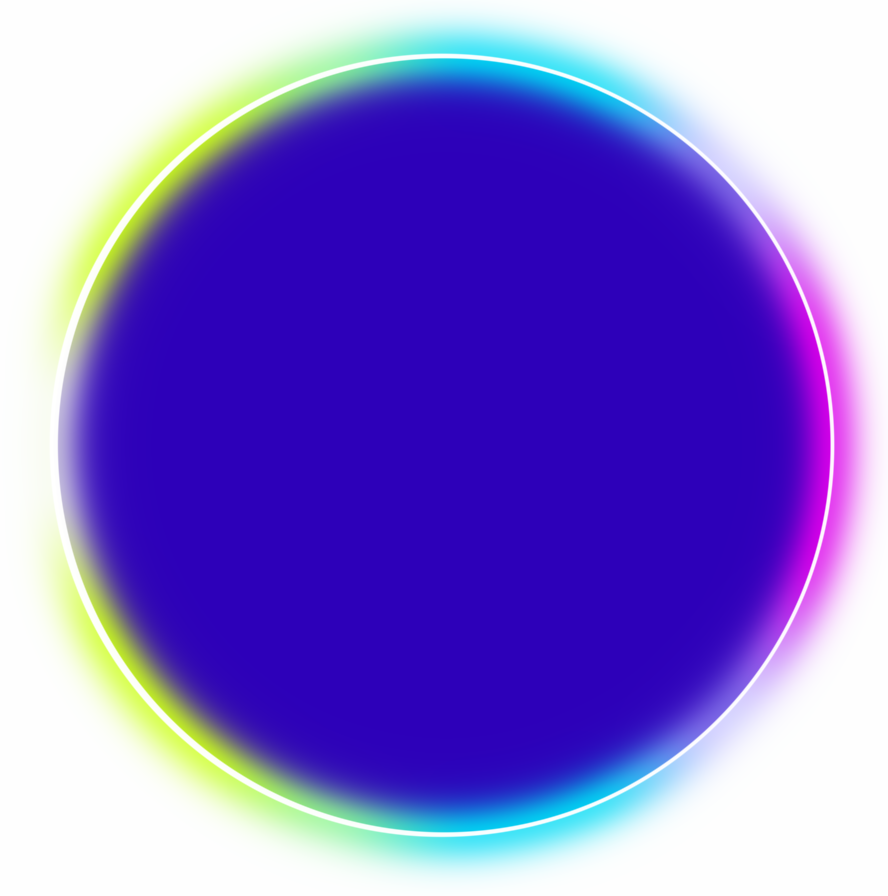
Reproduce this background procedurally as a Shadertoy shader.

```glsl
// A deep indigo disc inside a thin white neon ring with a rainbow halo on white.

const vec3 PAPER   = vec3(0.995, 0.997, 0.997);
const vec3 INDIGO  = vec3(0.176, 0.0, 0.725);
const vec3 MAGENTA = vec3(0.86, 0.0, 0.92);
const vec3 LAVENDER = vec3(0.66, 0.64, 1.0);
const vec3 CYAN    = vec3(0.0, 0.86, 0.96);
const vec3 MINT    = vec3(0.55, 0.96, 0.58);
const vec3 LIME    = vec3(0.80, 1.0, 0.10);
const vec3 PALE    = vec3(0.96, 0.98, 0.91);

const vec2 CENTER = vec2(-0.001, 0.003);
const float RADIUS = 0.4345;

// Bell-shaped falloff, one at zero distance.
float bell(float dist, float width) {
    float t = dist / width;
    return exp(-t * t);
}

// Neon hue from the right (0) over the top or bottom (0.5) to the left (1).
vec3 neonHue(float turn) {
    vec3 hue = mix(MAGENTA, LAVENDER, smoothstep(0.08, 0.25, turn));
    hue = mix(hue, CYAN, smoothstep(0.25, 0.38, turn));
    hue = mix(hue, MINT, smoothstep(0.47, 0.60, turn));
    hue = mix(hue, LIME, smoothstep(0.58, 0.72, turn));
    return mix(hue, PALE, smoothstep(0.83, 0.97, turn));
}

// Glow strength, softened where the lavender and pale arcs lie.
float neonStrength(float turn) {
    float lavenderDip = 0.35 * bell(turn - 0.24, 0.07);
    float paleDip = 0.22 * smoothstep(0.82, 1.0, turn);
    return 0.92 - lavenderDip - paleDip;
}

// Indigo disc lit from its rim.
vec3 innerDisc(float depth, vec3 hue, float strength) {
    float glow = strength * bell(depth, 0.031);
    float tint = 0.10 * bell(depth, 0.055);
    return mix(INDIGO, hue, clamp(glow + tint * (1.0 - glow), 0.0, 1.0));
}

// Light spilling outward over the paper.
vec3 outerHalo(float dist, vec3 hue, float strength) {
    float glow = 0.82 * strength * bell(dist, 0.033);
    return mix(PAPER, hue, glow);
}

void mainImage(out vec4 fragColor, in vec2 fragCoord) {
    vec2 p = (fragCoord - 0.5 * iResolution.xy) / iResolution.y - CENTER;
    float pixel = 1.0 / iResolution.y;
    float dist = length(p) - RADIUS;
    float turn = atan(abs(p.y), p.x + 1e-6) / 3.14159265;

    // Disc and halo share the hue of their direction.
    vec3 hue = neonHue(turn);
    float strength = neonStrength(turn);
    vec3 disc = innerDisc(max(-dist, 0.0), hue, strength);
    vec3 halo = outerHalo(max(dist, 0.0), hue, strength);
    vec3 color = mix(disc, halo, smoothstep(-pixel, pixel, dist));

    // White tube, thicker toward the left.
    float halfWidth = mix(0.0021, 0.0046, smoothstep(0.3, 1.0, turn));
    float tube = 1.0 - smoothstep(-pixel, pixel, abs(dist) - halfWidth);
    color = mix(color, vec3(1.0), 0.97 * tube);

    fragColor = vec4(color, 1.0);
}
```
